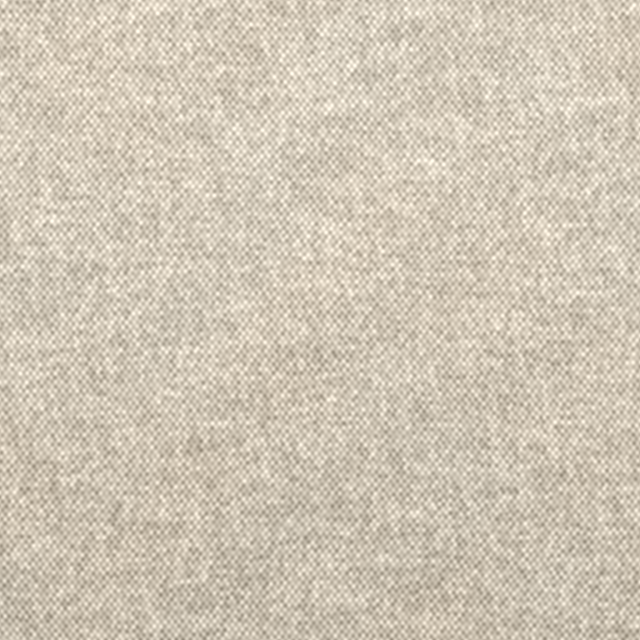
Reproduce this texture procedurally as a WebGL 1 fragment shader.

```glsl
precision highp float;

uniform vec2 u_resolution;

float hash(vec2 cell) {
  return fract(sin(dot(cell, vec2(127.1, 311.7))) * 4375.85);
}

// Slow layered sines, roughly -1 to 1
float blotches(vec2 p) {
  return 0.5 * sin(p.x * 7.0 + 2.0 * sin(p.y * 5.0 + 1.0))
       + 0.3 * sin(p.y * 17.0 + 2.0 * sin(p.x * 11.0))
       + 0.2 * sin(p.x * 31.0 - p.y * 23.0 + 1.5 * sin(p.y * 29.0));
}

// Strength of one crossing, with slubs running along both thread directions
float stitchStrength(vec2 cell, float seed) {
  float weft = sin(cell.x * 0.21 + 6.283 * hash(vec2(cell.y, 7.3 + seed)));
  float warp = sin(cell.y * 0.17 + 6.283 * hash(vec2(cell.x, 41.9 + seed)));
  return 0.55 + 0.9 * hash(cell + seed) + 0.13 * weft + 0.08 * warp;
}

// Soft round stitches in staggered rows
float stitches(vec2 p, float seed) {
  float row = floor(p.y);
  float sum = 0.0;
  for (int j = -1; j <= 1; j++) {
    float y = row + float(j);
    float stagger = 0.5 * mod(y, 2.0);
    float column = floor(p.x - stagger);
    for (int i = -1; i <= 1; i++) {
      vec2 cell = vec2(column + float(i), y);
      vec2 jitter = vec2(hash(cell + seed + 19.7), hash(cell + seed + 53.1)) - 0.5;
      vec2 center = cell + vec2(0.5 + stagger, 0.5) + jitter * vec2(0.22, 0.24);
      vec2 d = (p - center) / vec2(0.26, 0.4);
      sum += stitchStrength(cell, seed) * exp(-0.5 * dot(d, d));
    }
  }
  return sum;
}

void main() {
  vec2 uv = gl_FragCoord.xy / u_resolution;

  // Threads drift slightly off the straight grid
  vec2 drift = vec2(0.4 * sin(uv.y * 13.0 + 2.0 * uv.x), 0.5 * sin(uv.x * 8.0 + 3.0 * uv.y));
  vec2 p = uv * vec2(90.0, 144.0) + drift;

  // Raised bright stitches alternate with dark gaps
  float weave = stitches(p, 0.0) - stitches(p + vec2(0.5, 0.0), 83.0);

  // Light falls off toward the lower edge
  float light = 0.062 * (smoothstep(-0.1, 0.85, uv.y) - 0.55);
  float tone = 0.165 * weave + light + 0.005 * blotches(uv);

  vec3 linen = vec3(0.812, 0.773, 0.707);
  vec3 warmTint = vec3(0.005, -0.001, -0.005) * blotches(uv.yx * 1.3 + 2.4);
  gl_FragColor = vec4(linen + tone + warmTint, 1.0);
}
```
